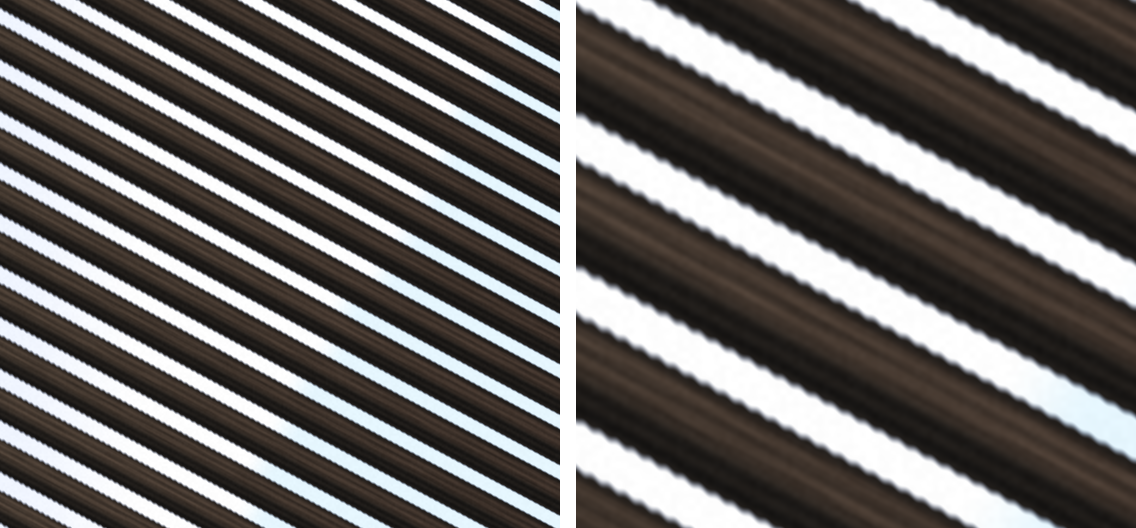
Left: the whole. Right: its middle third, enlarged.
Give the GLSL for this pattern, as a Shadertoy shader.

```glsl
float hash(vec2 p) {
    return fract(sin(dot(p, vec2(127.1, 311.7))) * 43758.5453);
}

float noise(vec2 p) {
    vec2 i = floor(p), f = fract(p);
    f = f * f * (3.0 - 2.0 * f);
    return mix(mix(hash(i), hash(i + vec2(1, 0)), f.x),
               mix(hash(i + vec2(0, 1)), hash(i + vec2(1, 1)), f.x), f.y);
}

// Ribbed slat between two gaps: u runs downward from one gap centre to the next
vec3 slatColor(float u, float along, float right, float id) {
    float body = smoothstep(0.17, 0.25, u) * (1.0 - smoothstep(0.47, 0.60, u));
    float ribs = 0.5 + 0.5 * cos(6.2832 * (u - 0.29) / 0.135);
    float grain = noise(vec2(along * 28.0, u * 26.0 + id * 37.0)) - 0.5;

    vec3 brown = mix(vec3(0.30, 0.25, 0.21), vec3(0.25, 0.20, 0.17), right);
    brown *= 0.80 + 0.24 * ribs + 0.16 * grain + 0.10 * (hash(vec2(id, 4.0)) - 0.5);
    vec3 shade = vec3(0.085, 0.078, 0.073) + vec3(0.040, 0.034, 0.028) * ribs;
    shade += vec3(0.045, 0.036, 0.028) * (1.0 - right) * smoothstep(0.75, 0.55, u);
    return mix(shade, brown, body);
}

void mainImage(out vec4 fragColor, in vec2 fragCoord) {
    vec2 p = fragCoord / iResolution.y;
    float down = 1.0 - p.y;
    float right = fragCoord.x / iResolution.x;

    // Diagonal repeats, slightly tighter toward the right, with a faint bend
    float period = 0.0979 - 0.0019 * p.x;
    float bend = 0.0025 * sin(3.1416 * right);
    float s = (down - 0.0304 - 0.544 * p.x - bend) / period;
    float u = fract(s);
    vec3 color = slatColor(u, p.x, right, floor(s));

    // Bright gaps, wider toward the lower left, with finely serrated edges
    float gapId = floor(s + 0.5);
    float offset = fract(s + 0.5) - 0.5;
    float halfWidth = 0.148 + 0.035 * (down - right) + 0.005 * (hash(vec2(gapId, 9.0)) - 0.5);
    halfWidth += 0.011 * sin(p.x * 600.0) * mix(1.0, 0.3, right);
    float pixel = 1.0 / (iResolution.y * period);
    float soft = max(mix(0.042, 0.028, right), pixel);
    float edge = abs(offset) - halfWidth;
    float gap = 1.0 - smoothstep(-soft, soft, edge);

    // Sky tint: cool at the far left, pale blue past a slanted boundary
    vec3 sky = mix(vec3(0.94, 0.96, 1.0), vec3(0.995), smoothstep(0.0, 0.28, right));
    float boundary = right + 0.53 * down - 0.94 + 0.05 * (hash(vec2(gapId, 2.0)) - 0.5);
    sky = mix(sky, vec3(0.90, 0.965, 0.995), smoothstep(-0.03, 0.04, boundary));
    color = mix(color, sky, gap);

    // Cool fringe along the gap edges, then fine grain
    color += vec3(-0.02, 0.0, 0.04) * 4.0 * gap * (1.0 - gap);
    color += 0.018 * (noise(p * 260.0) - 0.5);
    fragColor = vec4(clamp(color, 0.0, 1.0), 1.0);
}
```
